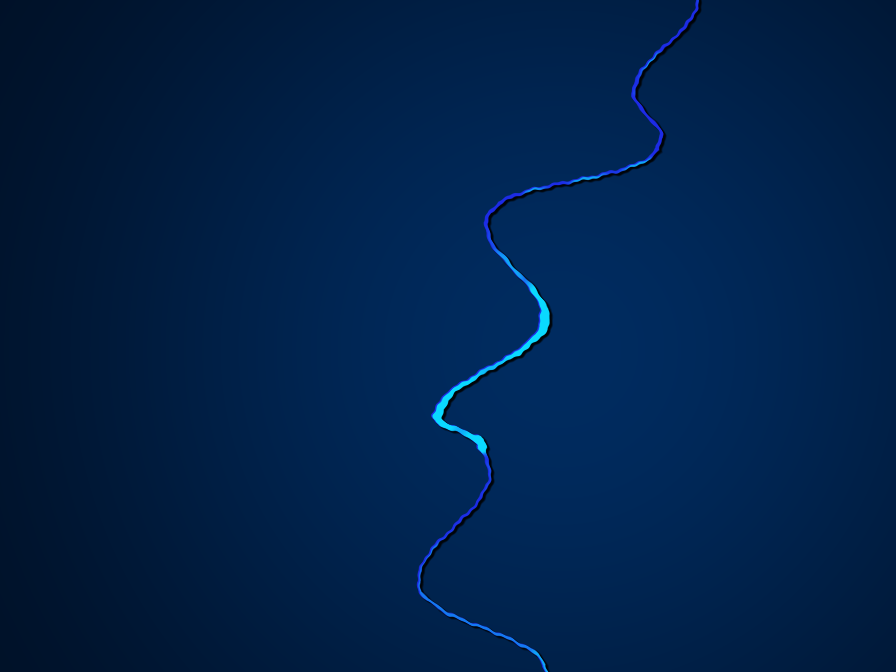
Give the GLSL for this background, as a Shadertoy shader.

```glsl
// A glowing river winds down a deep blue field lit by one soft radial glow.
// Bezier meanders join a few bends; the distance to them gives the stream,
// its blue rim, its cyan core and a dark cast shadow.

#define GLOW_CENTER vec2(0.833, 0.48)
#define GLOW_RADIUS 1.1
#define THIN_WIDTH 0.0021
#define SWELL_WIDTH 0.0058
#define ROUGHNESS 0.0011
#define SHADOW_SHIFT vec2(0.0035, -0.0026)
#define CORE_SHIFT vec2(0.0020, -0.0010)
#define STEPS 12

const vec3 RIM_BLUE = vec3(0.11, 0.17, 0.90);
const vec3 CORE_CYAN = vec3(0.04, 0.85, 1.00);

// Each bend: position, handle length of the meander after it, swelling
const int BEND_COUNT = 10;
const vec4 BENDS[BEND_COUNT] = vec4[BEND_COUNT](
    vec4(1.038, 1.003, 0.40, 0.0),
    vec4(0.943, 0.861, 0.33, 0.15),
    vec4(0.984, 0.795, 0.60, 0.1),
    vec4(0.723, 0.667, 0.36, 0.1),
    vec4(0.811, 0.527, 0.40, 1.1),
    vec4(0.651, 0.380, 0.42, 1.0),
    vec4(0.717, 0.337, 0.33, 1.0),
    vec4(0.729, 0.297, 0.36, 0.0),
    vec4(0.622, 0.135, 0.46, 0.0),
    vec4(0.814, -0.003, 0.33, 0.1));

// Cubic meander whose handles run straight down the canvas
vec2 meander(vec4 a, vec4 b, float t) {
    float s = 1.0 - t;
    vec2 lean = vec2(0.0, (b.y - a.y) * a.z);
    return s * s * s * a.xy + 3.0 * s * s * t * (a.xy + lean)
         + 3.0 * s * t * t * (b.xy - lean) + t * t * t * b.xy;
}

// Half width: swollen at the bends, pinched halfway between them
float halfWidth(vec4 a, vec4 b, float t) {
    float pinch = mix(0.25, 1.0, (2.0 * t - 1.0) * (2.0 * t - 1.0));
    return THIN_WIDTH + SWELL_WIDTH * mix(a.w, b.w, t) * pinch;
}

// Layered sines that ruffle the banks
vec2 ruffle(vec2 p) {
    vec2 broad = sin(p.yx * 170.0 + vec2(0.0, 2.0));
    vec2 fine = sin(p.yx * 410.0 + p.xy * 130.0);
    return ROUGHNESS * (broad + 0.6 * fine);
}

// x: signed distance to the bank, y: half width at the nearest place
vec2 river(vec2 p) {
    p += ruffle(p);
    vec2 nearest = vec2(1e3, 0.0);
    for (int i = 0; i < BEND_COUNT - 1; i++) {
        vec4 a = BENDS[i], b = BENDS[i + 1];
        vec2 start = a.xy;
        for (int j = 1; j <= STEPS; j++) {
            float t = float(j) / float(STEPS);
            vec2 end = meander(a, b, t);
            vec2 along = end - start;
            float h = clamp(dot(p - start, along) / dot(along, along), 0.0, 1.0);
            float w = halfWidth(a, b, t + (h - 1.0) / float(STEPS));
            float d = length(p - start - h * along) - w;
            if (d < nearest.x) nearest = vec2(d, w);
            start = end;
        }
    }
    return nearest;
}

// Smooth coverage of a signed distance
float cover(float d, float soft) {
    return 1.0 - smoothstep(-soft, soft, d);
}

void mainImage(out vec4 fragColor, in vec2 fragCoord) {
    vec2 p = fragCoord / iResolution.y;
    float pixel = 0.7 / iResolution.y;

    // Background glow
    float fade = smoothstep(0.0, GLOW_RADIUS, distance(p, GLOW_CENTER));
    vec3 color = mix(vec3(0.0, 0.170, 0.375), vec3(0.0, 0.064, 0.150), fade);

    // Cast shadow
    float shadow = cover(river(p - SHADOW_SHIFT).x - 0.0006, pixel + 0.0008);
    color *= 1.0 - 0.9 * shadow;

    // Stream, with cyan in its wide reaches and in scattered patches
    vec2 stream = river(p);
    float body = cover(stream.x, pixel);
    float core = cover(river(p - CORE_SHIFT).x, pixel);
    float wide = smoothstep(THIN_WIDTH * 1.25, THIN_WIDTH * 1.9, stream.y);
    float patches = smoothstep(0.2, 1.3, sin(p.y * 43.0 + 1.1) + 0.6 * sin(p.x * 71.0 + p.y * 29.0));
    float lower = 0.45 * (1.0 - smoothstep(0.1, 0.25, p.y));
    float cyan = core * max(wide, max(0.7 * patches, lower));
    color = mix(color, mix(RIM_BLUE, CORE_CYAN, cyan), body);

    fragColor = vec4(color, 1.0);
}
```
